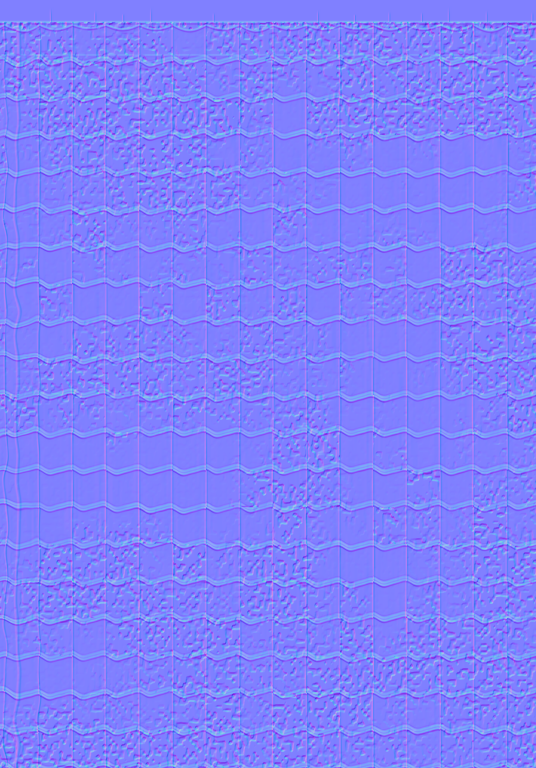
Write a WebGL 2 fragment shader that draws this texture map.

```glsl
#version 300 es
precision highp float;
// Normal map of a weathered clay tile roof: wavy courses, thin side joints, gritty patches and a ridge.
uniform vec2 u_resolution;
out vec4 outColor;

#define ASPECT 0.698              // width of the sheet, its height being 1
#define TILE vec2(0.04355, 0.04844)
#define ORIGIN vec2(0.0073, 0.0011)
#define WAVE 0.062                // lip swing, in tile heights
#define RIDGE_Y 0.9715
#define LATH_Y 0.9285
#define GRAIN_FREQ 250.0
#define GRAIN_SLOPE 0.55
#define JOINT_SLOPE 0.62
#define LIP_SLOPE 0.40

const float TAU = 6.2831853;

float hash(vec2 p) {
  vec3 q = fract(vec3(p.xyx) * 0.1031);
  q += dot(q, q.yzx + 33.33);
  return fract((q.x + q.y) * q.z);
}

float noise(vec2 p) {
  vec2 i = floor(p), f = fract(p);
  f = f * f * (3.0 - 2.0 * f);
  return mix(mix(hash(i), hash(i + vec2(1, 0)), f.x),
             mix(hash(i + vec2(0, 1)), hash(i + vec2(1, 1)), f.x), f.y);
}

float line(float d, float w) { return exp(-d * d / (w * w)); }

// Raised grit: only the peaks of the noise stand out.
float grit(vec2 p) {
  return smoothstep(0.45, 0.85, noise(p * GRAIN_FREQ * vec2(1.0, 0.85)));
}

vec2 gritSlope(vec2 p) {
  const float e = 0.0011;
  return vec2(grit(p - vec2(e, 0)) - grit(p + vec2(e, 0)),
              grit(p + vec2(0, e)) - grit(p - vec2(0, e))) * vec2(0.7, 1.0);
}

// Overlapping lower lip of a course: two lit rims above a thin shaded groove.
vec2 lipSlope(vec2 p, vec2 cell) {
  float x = cell.x, col = floor(x);
  float a = TAU * (x + 0.12);
  float lift = WAVE * (cos(a) + 0.22 * sin(2.0 * a));
  float tangent = WAVE * TAU * (-sin(a) + 0.44 * cos(2.0 * a)) * TILE.y / TILE.x;
  float v = cell.y - lift, course = floor(v + 0.5);
  float slip = 0.05 * (hash(vec2(col, course) + 7.0) - 0.5)
             + 0.09 * (noise(vec2(p.x * 9.0, course * 5.3)) - 0.5);
  float d = (v - course - slip) * TILE.y;
  float worn = mix(0.65, 1.15, noise(vec2(p.x * 70.0, course * 3.7)));
  float rim = 0.85 * line(d - 0.0019, 0.0016) + line(d + 0.0016, 0.0011);
  float groove = line(d + 0.0041, 0.0011) + 0.3 * line(d - 0.0048, 0.0010);
  return LIP_SLOPE * worn * (rim - 1.1 * groove) * vec2(-0.6 * tangent, 1.0);
}

// Side joint: a right-facing and a left-facing edge, weighted per column and tile.
float jointSlope(vec2 p, vec2 cell) {
  float k = floor(cell.x + 0.5), row = floor(cell.y);
  float shift = 0.04 * (hash(vec2(k, row) + 3.0) - 0.5);
  float d = (cell.x - k - shift) * TILE.x;
  float bias = mix(hash(vec2(k, 41.0)), hash(vec2(k, row)), 0.4);
  float worn = mix(0.5, 1.1, noise(vec2(k * 7.1, p.y * 60.0)));
  return JOINT_SLOPE * worn * (mix(0.3, 1.0, bias) * line(d + 0.0009, 0.0010)
                             - mix(1.0, 0.3, bias) * line(d - 0.0009, 0.0010));
}

void main() {
  vec2 p = gl_FragCoord.xy / u_resolution * vec2(ASPECT, 1.0);

  // Crooked tiles along the left verge
  float verge = 1.0 - smoothstep(0.035, 0.075, p.x);
  vec2 q = p + verge * 0.008 * (vec2(noise(p * 32.0), noise(p * 38.0 + 9.0)) - 0.5);
  vec2 cell = (q - ORIGIN) / TILE;
  vec2 id = floor(cell), f = fract(cell);

  float roof = 1.0 - smoothstep(RIDGE_Y - 0.001, RIDGE_Y + 0.001, p.y);
  float tiled = 1.0 - smoothstep(0.936, 0.944, p.y);
  vec2 slope = tiled * lipSlope(q, cell);
  slope.x += roof * jointSlope(q, cell);
  slope.x += verge * roof * 0.3 * (line(q.x - 0.021, 0.0012) - line(q.x - 0.024, 0.0012));

  // Faint lengthwise streaks on the rolls of each tile
  float streak = noise(vec2(p.x * 330.0, p.y * 28.0)) - 0.5;
  float roll = line(f.x - 0.83, 0.13) + 0.7 * line(f.x - 0.14, 0.10);
  slope.x += roof * streak * (0.03 + 0.16 * roll * noise(id * 1.7 + 5.0));

  // Grit gathers in patches, differing from tile to tile, thicker low down and to the right
  float patches = 0.6 * noise(p * 8.0 + 2.0) + 0.35 * hash(id + 19.0) + 0.25 * noise(p * 55.0);
  float exposure = 0.16 * (p.x / ASPECT - 0.5) + 0.22 * (0.45 - p.y) + 0.28 * smoothstep(0.7, 0.92, p.y);
  float cover = smoothstep(0.50, 0.85, patches + exposure);
  slope += roof * GRAIN_SLOPE * (0.05 + cover) * gritSlope(p);

  // Ridge: straight edge, mortar scallops beneath, a lath and stray spikes above
  float below = RIDGE_Y - p.y;
  float scallop = 0.0035 + 0.008 * sin(3.14159 * f.x) * mix(0.5, 1.0, hash(vec2(id.x, 88.0)));
  float mortar = roof * (1.0 - smoothstep(scallop - 0.002, scallop + 0.001, below));
  slope += mortar * 0.6 * gritSlope(p + 3.0);
  slope.y += roof * 0.35 * (line(below - scallop, 0.0012) - line(below - scallop - 0.0025, 0.0011));
  slope.y += 0.38 * line(below, 0.0013) - 0.35 * line(below - 0.0027, 0.0011);
  slope.y += 0.22 * line(p.y - LATH_Y, 0.0012) - 0.08 * line(p.y - LATH_Y + 0.0025, 0.0010);
  float luck = hash(vec2(id.x, 63.0));
  float dx = (f.x - mix(0.2, 0.8, hash(vec2(id.x, 27.0)))) * TILE.x;
  float spike = step(0.35, luck) * step(below, 0.0) * (1.0 - smoothstep(0.007, 0.018 * luck + 0.004, -below));
  slope.x += 0.3 * spike * (line(dx + 0.0007, 0.0009) - line(dx - 0.0007, 0.0009));

  vec3 normal = normalize(vec3(slope, 1.0));
  outColor = vec4(0.5 + 0.5 * normal, 1.0);
}
```
